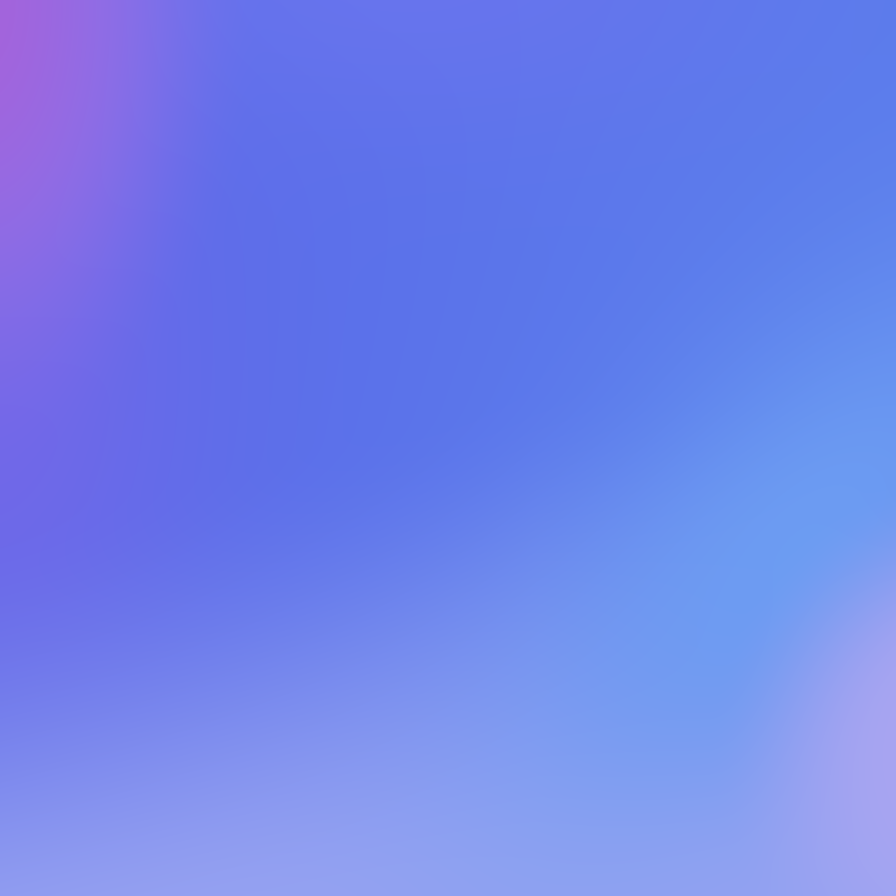
Write a three.js fragment shader that draws this background.

```glsl
#define INDIGO vec3(0.355, 0.428, 0.914)
#define AZURE vec3(0.355, 0.485, 0.922)
#define PERIWINKLE vec3(0.415, 0.458, 0.932)
#define VIOLET vec3(0.47, 0.40, 0.91)
#define AMETHYST vec3(0.53, 0.44, 0.915)
#define ORCHID vec3(0.64, 0.39, 0.86)
#define MIST vec3(0.59, 0.635, 0.945)
#define SKY vec3(0.425, 0.615, 0.95)
#define LILAC vec3(0.655, 0.645, 0.945)

varying vec2 vUv;

// Gaussian glow with a separate spread on each axis
float glow(vec2 offset, vec2 spread) {
  vec2 q = offset / spread;
  return exp(-0.5 * dot(q, q));
}

// Ellipse fading from its rim (1.0) to a solid core
float softEllipse(vec2 offset, vec2 radii, float core) {
  return 1.0 - smoothstep(core, 1.0, length(offset / radii));
}

vec2 rotate(vec2 v, float angle) {
  float c = cos(angle);
  float s = sin(angle);
  return vec2(c * v.x + s * v.y, c * v.y - s * v.x);
}

void main() {
  vec2 p = vUv;

  // Blue ground, turning to azure on the right
  vec3 color = mix(INDIGO, AZURE, smoothstep(0.1, 0.95, p.x + 0.2 * (0.6 - p.y)));
  color = mix(color, PERIWINKLE, 0.85 * glow(p - vec2(0.46, 1.04), vec2(0.27, 0.13)));

  // Violet wash and orchid corner on the left
  color = mix(color, VIOLET, 0.75 * glow(p - vec2(-0.02, 0.56), vec2(0.16, 0.25)));
  color = mix(color, AMETHYST, softEllipse(p - vec2(-0.03, 1.02), vec2(0.33, 0.55), 0.35));
  color = mix(color, ORCHID, glow(p - vec2(-0.02, 1.0), vec2(0.09, 0.19)));

  // Pale mist rising from the bottom, higher towards the right
  float mistHeight = p.y - 0.25 * (min(p.x, 0.6) - 0.4);
  color = mix(color, MIST, 1.0 - smoothstep(-0.02, 0.52, mistHeight));

  // Diagonal sky-blue band
  vec2 band = rotate(p - vec2(0.9, 0.4), 0.78);
  color = mix(color, SKY, 0.95 * glow(band, vec2(0.3, 0.14)));

  // Lilac disc entering from the lower right
  color = mix(color, LILAC, softEllipse(p - vec2(1.12, 0.16), vec2(0.33), 0.36));

  gl_FragColor = vec4(color, 1.0);
}
```
